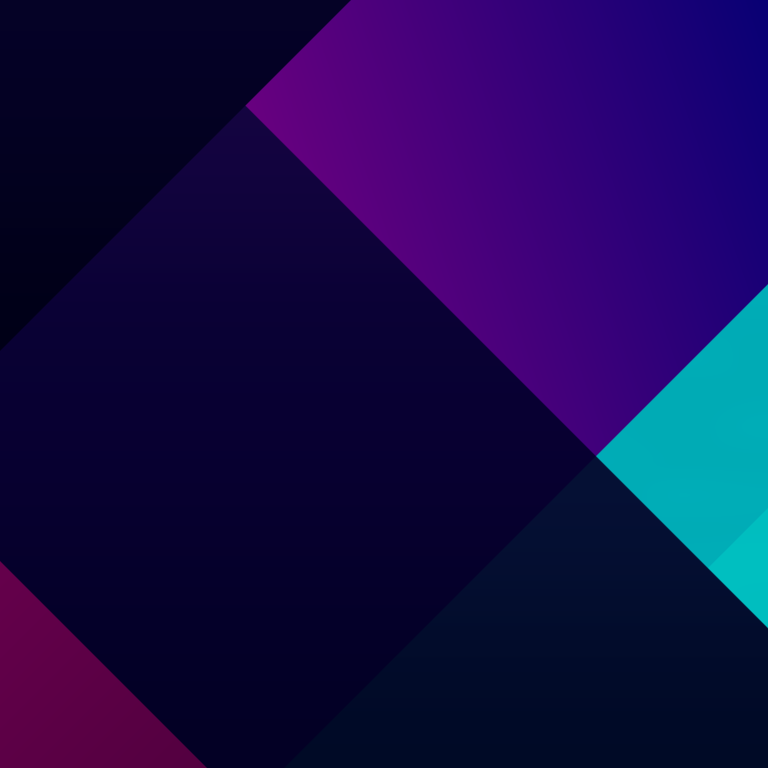
Write a three.js fragment shader that draws this background.

```glsl
// Draws overlapping diagonal panels in navy, violet, cyan and crimson.
varying vec2 vUv;

// Falling edges lie at constant x + y, rising edges at constant x - y.
#define MAIN_FALL 1.182
#define CORNER_FALL 0.2695
#define UPPER_RISE -0.543
#define LOWER_RISE 0.370
#define CYAN_RISE 0.6615
#define EDGE_SOFTNESS 0.0016
#define MOTTLE_SCALE 9.0
#define MOTTLE_AMOUNT 0.012

float hash(vec2 cell) {
  vec3 p = fract(vec3(cell.xyx) * 0.1031);
  p += dot(p, p.yzx + 33.33);
  return fract((p.x + p.y) * p.z);
}

float valueNoise(vec2 p) {
  vec2 cell = floor(p);
  vec2 f = fract(p);
  f = f * f * (3.0 - 2.0 * f);
  float low = mix(hash(cell), hash(cell + vec2(1.0, 0.0)), f.x);
  float high = mix(hash(cell + vec2(0.0, 1.0)), hash(cell + vec2(1.0)), f.x);
  return mix(low, high, f.y);
}

// Smooth step from 0 to 1 as the coordinate passes an edge.
float beyond(float edge, float coordinate) {
  return smoothstep(edge - EDGE_SOFTNESS, edge + EDGE_SOFTNESS, coordinate);
}

void main() {
  float fall = vUv.x + vUv.y;
  float rise = vUv.x - vUv.y;

  // Dark panels, each a little lighter towards its top
  vec3 night = mix(vec3(0.0, 0.0, 0.09), vec3(0.018, 0.006, 0.15),
                   smoothstep(0.52, 1.0, vUv.y));
  vec3 indigo = mix(vec3(0.01, 0.0, 0.145), vec3(0.033, 0.002, 0.2),
                    smoothstep(0.0, 0.55, vUv.y));
  indigo = mix(indigo, vec3(0.08, 0.015, 0.255), smoothstep(0.5, 0.9, vUv.y));
  vec3 teal = mix(vec3(0.0, 0.038, 0.15), vec3(0.02, 0.062, 0.205),
                  smoothstep(0.0, 0.4, vUv.y));

  // Violet panel fades to blue towards the upper right
  float sweep = clamp((vUv.x + 0.35 * vUv.y - 0.62) / 0.73, 0.0, 1.0);
  vec3 violet = mix(vec3(0.41, 0.0, 0.5), vec3(0.03, 0.0, 0.455), sweep);

  // Cyan panel with faint mottling and a brighter lower part
  float mottle = valueNoise(vUv * vec2(1.0, 2.5) * MOTTLE_SCALE) - 0.5;
  vec3 cyan = mix(vec3(0.0, 0.675, 0.715), vec3(0.0, 0.745, 0.75),
                  beyond(CYAN_RISE, rise));
  cyan.gb += mottle * MOTTLE_AMOUNT;

  vec3 crimson = mix(vec3(0.325, 0.0, 0.25), vec3(0.395, 0.0, 0.295),
                     clamp(0.5 - rise * 1.85, 0.0, 1.0));

  // Layer the panels
  float rightHalf = beyond(LOWER_RISE, rise);
  vec3 lower = mix(indigo, teal, rightHalf);
  lower = mix(crimson, lower, beyond(CORNER_FALL, fall));
  vec3 upper = mix(violet, cyan, rightHalf);
  vec3 color = mix(lower, upper, beyond(MAIN_FALL, fall));
  color = mix(night, color, beyond(UPPER_RISE, rise));

  gl_FragColor = vec4(color, 1.0);
}
```
